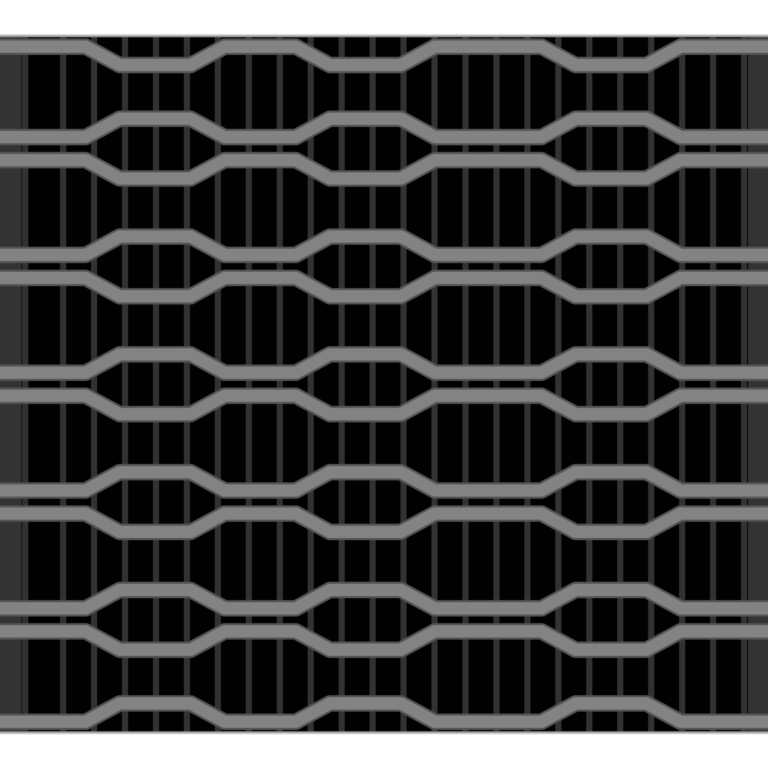
Reproduce this pattern procedurally as a Shadertoy shader.

```glsl
#define ROW_PITCH 0.1534
#define ROW_GAP 0.0150
#define OUTER_WIRE 0.4395
#define PANEL_HALF 0.4518
#define BEND_DEPTH 0.0239
#define BEND_INNER 0.0462
#define BEND_OUTER 0.0905
#define WIRE_HALF 0.0107
#define CORE_HALF 0.0080
#define BAR_START 0.0822
#define BAR_PITCH 0.0403
#define BAR_HALF 0.0040

float segmentDistance(vec2 p, vec2 a, vec2 b) {
    vec2 ab = b - a;
    return length(p - a - ab * clamp(dot(p - a, ab) / dot(ab, ab), 0.0, 1.0));
}

// Distance along x to the nearest of three unevenly spaced bends
float bendOffset(float x) {
    return min(abs(x - 0.2020), min(abs(x - 0.4757), abs(x - 0.7956)));
}

// Each row holds two mirrored wires that bend towards its middle
float wireDistance(vec2 p) {
    float row = clamp(floor(p.y / ROW_PITCH), -3.0, 2.0);
    float low = max(row * ROW_PITCH + ROW_GAP, -OUTER_WIRE);
    float high = min((row + 1.0) * ROW_PITCH - ROW_GAP, OUTER_WIRE);
    vec2 q = vec2(bendOffset(p.x), 0.5 * (high - low) - abs(p.y - 0.5 * (low + high)));

    vec2 crest = vec2(BEND_INNER, BEND_DEPTH);
    vec2 foot = vec2(BEND_OUTER, 0.0);
    float d = segmentDistance(q, vec2(0.0, BEND_DEPTH), crest);
    d = min(d, segmentDistance(q, crest, foot));
    return min(d, segmentDistance(q, foot, vec2(1.0, 0.0)));
}

// Regular bars, plus one set close to the left side plate
float barDistance(float x) {
    float index = clamp(round((x - BAR_START) / BAR_PITCH), 0.0, 22.0);
    float d = abs(x - BAR_START - index * BAR_PITCH);
    return min(d, abs(x - 0.0328)) - BAR_HALF;
}

float coverage(float d, float soft) {
    return 1.0 - smoothstep(-soft, soft, d);
}

void mainImage(out vec4 fragColor, in vec2 fragCoord) {
    vec2 uv = fragCoord / iResolution.xy;
    vec2 p = vec2(uv.x, uv.y - 0.4997);
    float soft = max(0.75 / iResolution.y, 0.0012);

    // Dark opening with bars and side plates
    float shade = mix(0.004, 0.195, coverage(barDistance(p.x), soft));
    float plate = min(p.x - 0.0280, 0.9740 - p.x);
    shade = mix(shade, 0.20, coverage(plate, soft));

    // Wires with a darker rim around a flat core
    float wire = wireDistance(p);
    shade = mix(shade, 0.33, coverage(wire - WIRE_HALF, soft));
    shade = mix(shade, 0.515, coverage(wire - CORE_HALF, soft));

    // White margins with a thin soft shadow at the panel edge
    float margin = abs(p.y) - PANEL_HALF;
    float paper = mix(0.55, 1.0, smoothstep(0.0, 0.0055, margin));
    shade = mix(paper, shade, coverage(margin, soft));

    fragColor = vec4(vec3(shade), 1.0);
}
```
